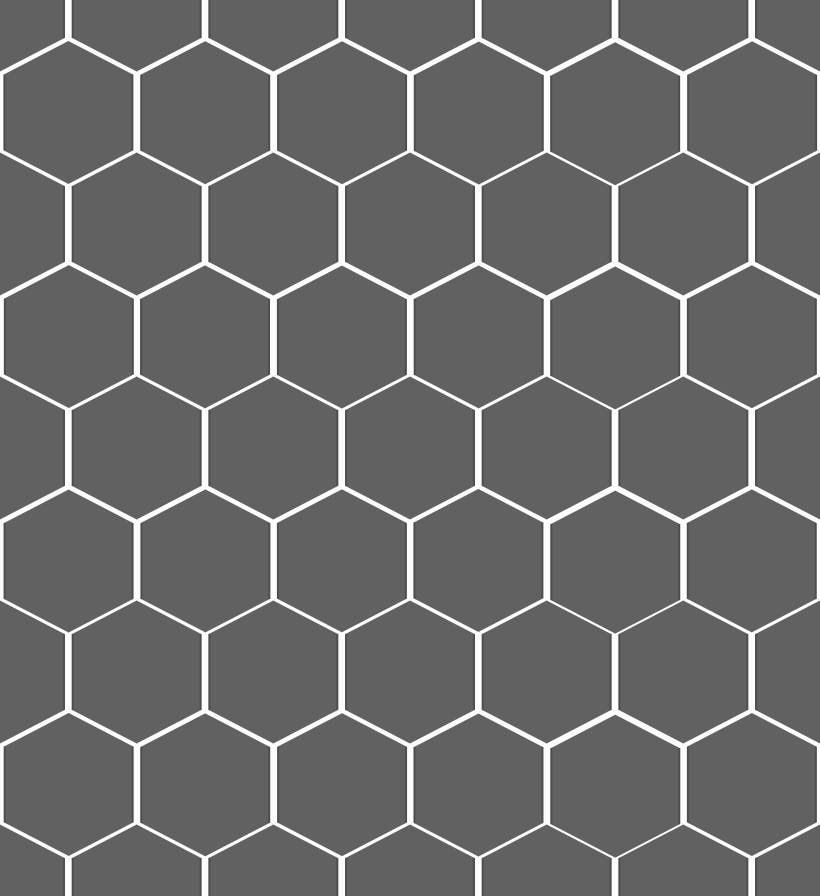
Write a Shadertoy shader that draws this pattern.

```glsl
const vec2 REPEATS = vec2(6.0, 8.0);
const float ROW_PITCH = 32.0 / 39.0; // in tile widths

vec2 hash22(vec2 p) {
    vec3 h = fract(p.xyx * vec3(0.1031, 0.1030, 0.0973));
    h += dot(h, h.yzx + 33.33);
    return fract((h.xx + h.yz) * h.zy);
}

// Small settling of each tile; alternate rows sag, one column most
vec2 tileShift(vec2 cell, float odd) {
    cell = mod(cell, REPEATS);
    vec2 rnd = hash22(cell + 1.0);
    float loose = step(abs(cell.x - 4.0), 0.5);
    float sag = 0.003 + 0.005 * rnd.y + 0.008 * loose;
    return odd * vec2(0.004 * rnd.x, -sag);
}

void mainImage(out vec4 fragColor, in vec2 fragCoord) {
    vec2 p = fragCoord / iResolution.xy * REPEATS * vec2(1.0, ROW_PITCH);
    float pixel = REPEATS.x / iResolution.x;
    vec3 grout = vec3(0.99);
    vec3 color = grout;

    // The two nearest staggered rows cover every point
    for (int i = 0; i < 2; i++) {
        float row = floor(p.y / ROW_PITCH) + float(i);
        float odd = mod(row, 2.0);
        float column = floor(p.x + 0.5 - 0.5 * odd);
        vec2 center = vec2(column + 0.5 * odd, row * ROW_PITCH);
        vec2 q = abs(p - center - tileShift(vec2(column, row), odd));

        // Slightly flattened hexagon with wider gaps at its upright sides
        float side = q.x - 0.4755;
        float slant = dot(q, vec2(0.461, 0.887)) - 0.4645;
        float coverage = clamp(0.5 - max(side, slant) / pixel, 0.0, 1.0);

        // Faint dark rim along the upright sides
        float rim = smoothstep(-0.02, -0.009, side);
        vec3 tile = mix(vec3(0.38), vec3(0.31, 0.30, 0.31), rim);
        color += coverage * (tile - grout);
    }
    fragColor = vec4(color, 1.0);
}
```
